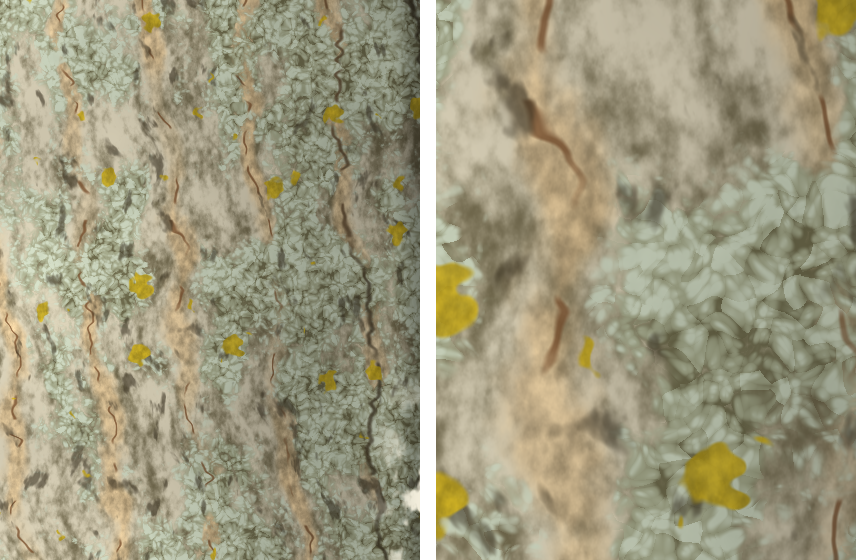
Left, the full canvas; right, a detail of the centre.
Reproduce this texture procedurally as a WebGL 2 fragment shader.

```glsl
#version 300 es
precision highp float;
// Furrowed tree bark with tan fissures, grey-green lichen crust and yellow specks.

uniform vec2 u_resolution;
out vec4 fragColor;

const vec3 BARK_DARK    = vec3(0.40, 0.37, 0.27);
const vec3 BARK_PALE    = vec3(0.77, 0.74, 0.65);
const vec3 FISSURE_TAN  = vec3(0.74, 0.64, 0.48);
const vec3 CRACK_BROWN  = vec3(0.42, 0.27, 0.15);
const vec3 DEEP_SHADOW  = vec3(0.22, 0.19, 0.13);
const vec3 LICHEN_GAP   = vec3(0.37, 0.36, 0.25);
const vec3 LICHEN_MID   = vec3(0.58, 0.60, 0.49);
const vec3 LICHEN_PALE  = vec3(0.73, 0.77, 0.69);
const vec3 SPECK_YELLOW = vec3(0.68, 0.58, 0.10);
const vec3 SUNLIT       = vec3(0.95, 0.93, 0.86);
const float FISSURE_SPACING = 0.16;
const float FISSURE_WIDTH   = 0.026;
const float FISSURE_LEAN    = 0.11;
const float LOBE_SCALE      = 76.0;
const float SPECK_CELL      = 0.10;

vec2 hash2(vec2 p) {
  vec3 q = fract(p.xyx * vec3(0.1031, 0.1030, 0.0973));
  q += dot(q, q.yzx + 33.33);
  return fract((q.xx + q.yz) * q.zy);
}

float noise(vec2 p) {
  vec2 i = floor(p), f = fract(p);
  f = f * f * (3.0 - 2.0 * f);
  float low = mix(hash2(i).x, hash2(i + vec2(1, 0)).x, f.x);
  float high = mix(hash2(i + vec2(0, 1)).x, hash2(i + vec2(1, 1)).x, f.x);
  return mix(low, high, f.y);
}

float fbm(vec2 p) {
  float sum = 0.0, amp = 0.533;
  for (int i = 0; i < 4; i++) {
    sum += amp * noise(p);
    p = mat2(1.6, 1.2, -1.2, 1.6) * p + 17.3;
    amp *= 0.5;
  }
  return sum;
}

// Cellular noise: distance to the nearest point, and that point's random value.
vec2 cellular(vec2 p) {
  vec2 base = floor(p), best = vec2(9.0, 0.0);
  for (int y = -1; y <= 1; y++)
    for (int x = -1; x <= 1; x++) {
      vec2 cell = base + vec2(x, y);
      float d = length(cell + hash2(cell + 40.0) - p);
      if (d < best.x) best = vec2(d, hash2(cell + 90.0).x);
    }
  return best;
}

// Coverage of ragged scattered spots, mostly small with a few large ones.
float specks(vec2 p) {
  vec2 ragged = p + 0.016 * (vec2(noise(p * 95.0), noise(p * 95.0 + 50.0)) - 0.5);
  vec2 base = floor(p / SPECK_CELL);
  float cover = 0.0;
  for (int y = -1; y <= 1; y++)
    for (int x = -1; x <= 1; x++) {
      vec2 cell = base + vec2(x, y);
      vec2 rnd = hash2(cell + 7.0);
      vec2 center = (cell + hash2(cell + 23.0)) * SPECK_CELL;
      float radius = mix(0.003, 0.018, rnd.x * rnd.x * rnd.x);
      float present = step(0.62 - 0.35 * center.x, rnd.y);
      float d = length((ragged - center) * vec2(1.0, 0.8));
      cover = max(cover, present * smoothstep(radius + 0.002, radius - 0.002, d));
    }
  return cover;
}

void main() {
  vec2 p = gl_FragCoord.xy / u_resolution.y;
  float side = p.x * u_resolution.y / u_resolution.x;
  float rough = fbm(p * vec2(34.0, 20.0));
  float fine = fbm(p * vec2(120.0, 85.0) + 5.0);

  // Wandering, nearly vertical fissure coordinate
  float wander = 0.012 * sin(p.y * 13.0 + p.x * 9.0) + 0.007 * sin(p.y * 31.0 - p.x * 17.0);
  float across = p.x + FISSURE_LEAN * (p.y - 0.5) + wander + 0.03 * (fbm(p * 8.0) - 0.5);
  float column = across / FISSURE_SPACING + 0.5;
  float offset = (fract(column) - 0.5) * FISSURE_SPACING;
  float strength = smoothstep(0.22, 0.5, noise(vec2(floor(column) * 5.3, p.y * 5.0)));
  float band = smoothstep(FISSURE_WIDTH, 0.006, abs(offset) + 0.035 * (rough - 0.5));
  band *= mix(0.35, 1.0, strength) * (1.0 - 0.45 * smoothstep(0.75, 0.95, side));

  // Plain bark: grain stretched along the trunk, with small pits
  float grain = fbm(vec2(across * 46.0, p.y * 17.0));
  vec3 color = mix(BARK_DARK, BARK_PALE, smoothstep(0.2, 0.72, 0.6 * grain + 0.4 * fine + 0.10 - 0.16 * side));
  color = mix(color, FISSURE_TAN * (0.72 + 0.55 * fine), 0.8 * band);

  // Lichen: clustered lobes in broad patches that thicken to the right
  vec2 bent = p + 0.012 * (vec2(noise(p * 60.0), noise(p * 60.0 + 31.0)) - 0.5);
  vec2 lobe = cellular(bent * LOBE_SCALE);
  float petal = cellular(bent * LOBE_SCALE * 1.9 + 11.0).x;
  float relief = 1.0 - 0.65 * lobe.x - 0.45 * petal + 0.35 * (lobe.y - 0.5) + 0.7 * (rough - 0.5);
  vec3 lichen = mix(LICHEN_GAP, LICHEN_MID, smoothstep(0.08, 0.46, relief));
  lichen = mix(lichen, LICHEN_PALE, smoothstep(0.42, 0.85, relief));
  float patches = fbm(vec2(across * 13.0, p.y * 8.0) + 3.0) + 0.32 * (side - 0.42) - 0.24 * band;
  float cover = smoothstep(0.38, 0.54, patches + 0.22 * (relief - 0.45));
  color = mix(color, lichen, 0.92 * cover);

  // Broken cracks along the fissures, deeper on the right
  float jag = offset + 0.016 * (noise(p * vec2(30.0, 75.0)) - 0.5);
  float depth = smoothstep(0.68, 0.92, side);
  float broken = smoothstep(0.40, 0.62, noise(vec2(floor(column) * 9.1, p.y * 42.0)) + 0.25 * depth);
  float crackWidth = mix(0.0035, 0.008, depth);
  float crack = smoothstep(crackWidth, 0.0005, abs(jag)) * broken;
  color = mix(color, mix(CRACK_BROWN, DEEP_SHADOW, depth), 0.75 * crack);
  float pits = smoothstep(0.66, 0.80, fbm(vec2(across * 42.0, p.y * 22.0) + 61.0));
  color = mix(color, DEEP_SHADOW, 0.6 * pits);

  color = mix(color, SPECK_YELLOW * (0.75 + 0.5 * fine), 0.9 * specks(p));

  // Light falls from the left; a few sunlit flakes near the lower right rim
  float broad = fbm(p * 4.0 + 80.0) - 0.5;
  color *= mix(1.12, 0.86, smoothstep(0.05, 0.9, side)) + 0.25 * broad;
  color *= 1.0 - 0.25 * smoothstep(0.93, 1.0, side);
  float rim = smoothstep(0.86, 1.0, side) * smoothstep(0.38, 0.12, p.y);
  color = mix(color, SUNLIT, rim * smoothstep(0.46, 0.62, rough));

  fragColor = vec4(clamp(color, 0.0, 1.0), 1.0);
}
```
